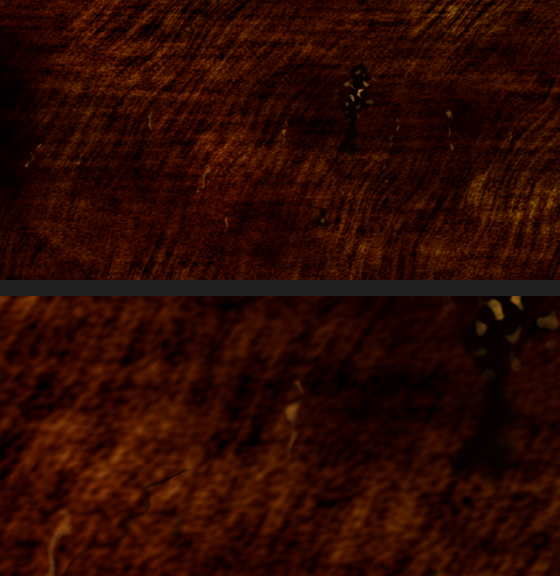
Top, the full canvas; bottom, a detail of the centre.
Write a Shadertoy shader that draws this texture.

```glsl
// Dark, scorched brown surface with brushed diagonal streaks, pits and pale scratches.

// Tuning
const float BASE_LEVEL   = 0.168;  // mean of the red channel
const float CLOUD_AMOUNT = 0.035;
const float STREAK_AMOUNT = 0.25;
const float HAIR_AMOUNT  = 0.15;
const float BAND_AMOUNT  = 0.15;
const float MOTTLE_AMOUNT = 0.19;
const float GRAIN_AMOUNT = 0.21;
const float STREAK_FREQ  = 38.0;
const float GRAIN_FREQ   = 85.0;
const int   SCRATCHES    = 10;
const int   SPOTS        = 22;
const vec3  FLAKE_COLOR  = vec3(0.50, 0.32, 0.08);
const vec3  PIT_COLOR    = vec3(0.025, 0.003, 0.0);

// Two random values in 0..1 for a lattice point
vec2 hash2(vec2 cell) {
    uvec2 q = uvec2(ivec2(cell)) * uvec2(1597334673u, 3812015801u);
    uint n = (q.x ^ q.y) * 1597334673u;
    n ^= n >> 15;
    n *= 2246822519u;
    n ^= n >> 13;
    return vec2(n & 65535u, n >> 16) / 65535.0;
}

float corner(vec2 cell, vec2 offset) {
    float a = 6.28318 * hash2(cell).x;
    return dot(vec2(cos(a), sin(a)), offset);
}

// Gradient noise scaled to a deviation near one
float noise(vec2 p) {
    vec2 i = floor(p), f = fract(p);
    vec2 u = f * f * f * (f * (f * 6.0 - 15.0) + 10.0);
    vec2 e = vec2(1.0, 0.0);
    float low  = mix(corner(i, f), corner(i + e, f - e), u.x);
    float high = mix(corner(i + e.yx, f - e.yx), corner(i + 1.0, f - 1.0), u.x);
    return 4.0 * mix(low, high, u.y);
}

float fbm(vec2 p) {
    return 0.75 * noise(p) + 0.5 * noise(p * 2.1 + 17.3) + 0.3 * noise(p * 4.3 + 41.7);
}

// Soft elliptical patch
float patchAt(vec2 p, vec2 center, vec2 radius) {
    vec2 d = (p - center) / radius;
    return exp(-dot(d, d));
}

float segment(vec2 p, vec2 a, vec2 b) {
    vec2 ab = b - a;
    return length(p - a - ab * clamp(dot(p - a, ab) / dot(ab, ab), 0.0, 1.0));
}

// Broad light and shade
float shade(vec2 p) {
    float s = BASE_LEVEL + CLOUD_AMOUNT * fbm(p * vec2(2.2, 3.2) + 5.0);
    s += 0.075 * patchAt(p, vec2(0.42, 0.82), vec2(0.38, 0.22));
    s += 0.035 * patchAt(p, vec2(0.60, 0.15), vec2(0.45, 0.14));
    s += 0.045 * patchAt(p, vec2(1.85, 0.30), vec2(0.25, 0.16));
    s += 0.035 * patchAt(p, vec2(1.50, 0.98), vec2(0.60, 0.12));
    s -= 0.150 * patchAt(p, vec2(0.00, 0.62), vec2(0.16, 0.28));
    s -= 0.100 * patchAt(p, vec2(0.00, 0.20), vec2(0.18, 0.25));
    s -= 0.070 * patchAt(p, vec2(0.35, 0.38), vec2(0.14, 0.09));
    s -= 0.070 * patchAt(p, vec2(1.55, 0.58), vec2(0.45, 0.14));
    return max(s, 0.015);
}

// Brushed streaks that bend from steep to diagonal, bands and grain
float detail(vec2 p) {
    float bent = p.x - 0.28 * p.y - 0.32 * p.y * p.y + 0.012 * noise(p * 4.0);
    float strength = clamp(0.85 + 0.35 * noise(p * 2.5 + 60.0), 0.2, 1.5);
    float d = STREAK_AMOUNT * strength * noise(vec2(bent * STREAK_FREQ, p.y * 5.0));
    d += HAIR_AMOUNT * strength * noise(vec2(bent * STREAK_FREQ * 2.3, p.y * 13.0) + 30.0);
    d += BAND_AMOUNT * (0.5 + p.y) * noise(vec2(p.x * 3.0, p.y * 42.0) + 80.0);
    d += MOTTLE_AMOUNT * fbm(p * vec2(11.0, 15.0) + 9.0);
    d += GRAIN_AMOUNT * noise(vec2(p.x - 0.4 * p.y, p.y * 1.25) * GRAIN_FREQ);
    return d;
}

// Coverage of burnt pits, small spots and dark cuts
float pits(vec2 p) {
    vec2 q = p + 0.010 * vec2(noise(p * 22.0), noise(p * 22.0 + 50.0));
    float d = segment(q, vec2(1.25, 0.47), vec2(1.25, 0.58)) - 0.022;
    d = min(d, segment(q, vec2(1.26, 0.62), vec2(1.28, 0.73)) - 0.034);
    d = min(d, segment(q, vec2(1.153, 0.21), vec2(1.153, 0.235)) - 0.018);
    float cover = 0.9 * smoothstep(0.012, -0.012, d);
    for (int i = 0; i < SPOTS; i++) {
        vec2 h = hash2(vec2(i, 7)), size = hash2(vec2(i, 8));
        float r = mix(0.006, 0.018, size.x * size.x);
        float spot = smoothstep(r, 0.3 * r, length(q - h * vec2(2.0, 1.0)));
        cover = max(cover, mix(0.35, 0.75, size.y) * spot);
    }
    float cut = segment(q, vec2(0.64, 0.87), vec2(0.79, 1.01));
    cut = min(cut, 0.003 + segment(q, vec2(0.70, 0.31), vec2(0.88, 0.45)));
    return max(cover, 0.7 * smoothstep(0.009, 0.001, cut));
}

// Coverage of pale flakes by the pits and along short, broken scratches
float flakes(vec2 p) {
    float chips = smoothstep(0.5, 1.6, noise(p * 48.0 + 11.0));
    float cover = chips * patchAt(p, vec2(1.28, 0.67), vec2(0.055, 0.07));
    cover += 0.6 * patchAt(p, vec2(1.153, 0.212), vec2(0.006, 0.008));
    vec2 q = p + 0.006 * vec2(noise(p * 25.0 + 3.0), 0.0);
    float broken = smoothstep(-0.9, 1.3, noise(p * 38.0 + 70.0));
    for (int i = 0; i < SCRATCHES; i++) {
        vec2 h = hash2(vec2(i, 21)), k = hash2(vec2(i, 22));
        vec2 center = vec2((float(i) + h.x) * 2.0 / float(SCRATCHES), h.y);
        vec2 reach = vec2(mix(-0.012, 0.022, k.x), mix(0.025, 0.075, k.y));
        float d = segment(q, center - reach, center + reach);
        cover = max(cover, 0.55 * broken * smoothstep(0.008, 0.001, d));
    }
    return min(cover, 1.0);
}

void mainImage(out vec4 fragColor, in vec2 fragCoord) {
    vec2 p = fragCoord / iResolution.y;
    float grain = detail(p);
    float red = max(shade(p) * (1.0 + grain), 0.0);

    // Brighter tones turn from blood brown to ochre
    float ochre = 1.0 + 0.12 * noise(p * 2.0 + 33.0) + 0.12 * (p.x - 1.0);
    vec3 color = vec3(red, max(1.25 * red * red * ochre - 0.01, 0.0), max(0.3 * (red - 0.35), 0.0));

    color = mix(color, PIT_COLOR, pits(p));
    color = mix(color, FLAKE_COLOR * clamp(1.0 + 0.6 * grain, 0.4, 1.4), flakes(p));
    fragColor = vec4(color, 1.0);
}
```
